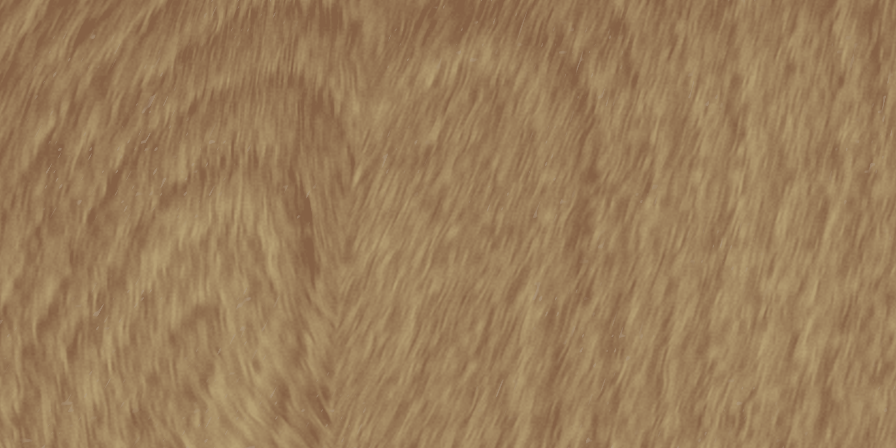
Give the GLSL for this texture, as a Shadertoy shader.

```glsl
// Flat-sawn wood veneer: two sheets of arched growth bands meet at a curved seam.
// Each sheet has a ring field (nested arches) and a fibre field (short slanted flecks);
// noise along both fields gives a tone that is mapped to a brown-to-tan ramp.

float hash(vec2 p) {
    vec3 q = fract(vec3(p.xyx) * 0.1031);
    q += dot(q, q.yzx + 33.33);
    return fract((q.x + q.y) * q.z);
}

float noise(vec2 p) {
    vec2 i = floor(p), f = fract(p);
    f = f * f * (3.0 - 2.0 * f);
    return mix(mix(hash(i), hash(i + vec2(1, 0)), f.x),
               mix(hash(i + vec2(0, 1)), hash(i + vec2(1, 1)), f.x), f.y);
}

// Signed noise in two octaves
float cloud(vec2 p) {
    return noise(p) + 0.5 * noise(p * 2.1 + 17.3) - 0.75;
}

// Upright legs below the centre, elliptical arches above it
float archRings(vec2 p, vec2 centre, float lean, float squash) {
    vec2 d = p - centre;
    d.x -= lean * d.y;
    return length(vec2(d.x, max(d.y, 0.0) * squash));
}

// Short wavy fibres: u runs across them, v along them
float fibres(float u, float v) {
    u += 0.012 * cloud(vec2(u * 9.0, v * 9.0));
    u += 0.009 * (noise(vec2(u * 28.0, v * 22.0)) - 0.5);
    float coarse = noise(vec2(u * 72.0, v * 17.0)) - 0.5;
    float fine = noise(vec2(u * 135.0 + 40.0, v * 33.0)) - 0.5;
    return 0.62 * coarse + 0.85 * fine;
}

// Growth bands with feathered edges, plus the fibres themselves
float sheetTone(float ring, float fibre, float bandStrength) {
    ring += 0.016 * fibre;
    float phase = ring * 62.0 + 2.0 * noise(vec2(ring * 5.0, 3.0));
    float wave = sin(phase + 0.5 * sin(phase));
    float uneven = noise(vec2(ring * 17.0, 8.5)) - 0.5;
    return bandStrength * (0.2 * wave + 0.4 * uneven) + fibre;
}

// Soft round patch of lighter or darker wood
float patchAt(vec2 p, vec2 centre, vec2 size) {
    vec2 d = (p - centre) / size;
    return exp(-dot(d, d));
}

void mainImage(out vec4 fragColor, in vec2 fragCoord) {
    vec2 p = fragCoord / iResolution.y;
    p.x *= 2.0 * iResolution.y / iResolution.x;
    vec2 warped = p + 0.04 * vec2(cloud(p * 3.2), cloud(p * 3.2 + 50.0))
                    + 0.01 * vec2(cloud(p * 13.0), cloud(p * 13.0 + 90.0));

    // Left sheet: fibres turn from leaning right at the top to leaning left at the seam
    float turn = 0.36 * p.y * p.y - 0.2 * p.y;
    float uLeft = p.x - turn + 0.36 * smoothstep(0.3, 0.8, p.x) * (p.y - 0.35);
    float ringLeft = archRings(warped, vec2(0.42, 0.2), 0.3, 0.56);
    float left = sheetTone(ringLeft * 1.12, fibres(uLeft, p.y), 1.3);

    // Right sheet: a broad calm arch, then steep bands towards the edge
    float uRight = p.x - p.y * (0.47 - 0.2 * (p.x - 0.8));
    float ringRight = archRings(warped, vec2(1.0, 0.5), 0.17, 0.64);
    float calm = mix(0.3, 0.95, smoothstep(0.12, 0.3, ringRight));
    float right = sheetTone(ringRight + 3.0, fibres(uRight + 5.0, p.y), calm);

    // The seam is crisp low down and dissolves near the top
    float seam = p.x - 0.74 - 0.14 * p.y * p.y - 0.008 * cloud(vec2(p.y * 12.0, 2.0));
    float seamWidth = mix(0.008, 0.12, smoothstep(0.7, 1.0, p.y));
    float tone = 0.43 + mix(left, right, smoothstep(-seamWidth, seamWidth, seam));

    // Broad light and dark areas
    tone += 0.2 * cloud(p * 2.3 + 7.0);
    tone -= 0.28 * smoothstep(0.72, 1.05, p.y);
    tone += 0.26 * patchAt(p, vec2(1.85, 0.35), vec2(0.35, 0.35));
    tone += 0.22 * patchAt(p, vec2(0.52, 0.1), vec2(0.12, 0.2));
    tone += 0.22 * patchAt(p, vec2(0.86, 0.5), vec2(0.09, 0.35));
    tone -= 0.26 * patchAt(p, vec2(0.69, 0.55), vec2(0.07, 0.25));
    tone -= 0.18 * patchAt(p, vec2(0.08, 0.75), vec2(0.2, 0.25));
    tone += 0.35 * patchAt(vec2(seam, p.y), vec2(0.0, 0.27), vec2(0.008, 0.12));
    tone += 0.26 * (noise(p * 210.0) - 0.5);

    vec3 brown = vec3(0.555, 0.425, 0.302);
    vec3 lightTan = vec3(0.67, 0.57, 0.41);
    vec3 color = mix(brown, lightTan, clamp(tone, -0.3, 1.35));

    // Sparse greyish flecks where the pores catch light
    float fleck = smoothstep(0.84, 0.96, noise(vec2(uRight * 115.0, p.y * 60.0) + 200.0));
    fleck *= smoothstep(0.45, 0.8, noise(p * 9.0 + 31.0));
    color = mix(color, vec3(0.68, 0.6, 0.51), 0.55 * fleck);

    fragColor = vec4(color, 1.0);
}
```
